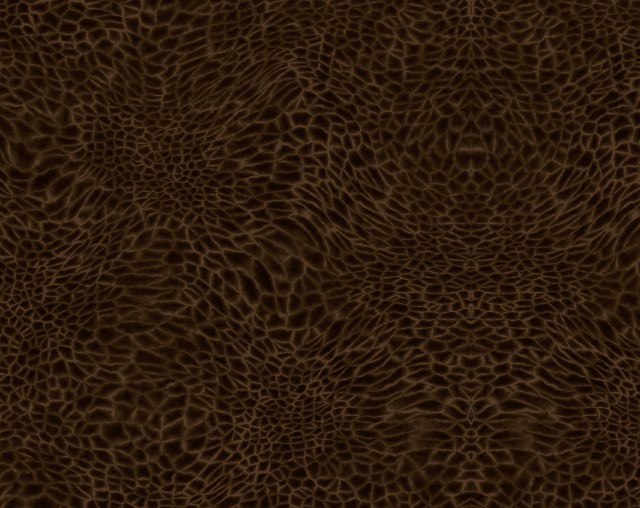
Reproduce this texture procedurally as a WebGL 1 fragment shader.

```glsl
precision highp float;
// Dark brown grained leather: small pebbles divided by thin tan ridges.
// Warped Voronoi cells give the pebbles, a coarser layer gives long creases,
// and the resulting height is shaded and mapped through a colour ramp.
uniform vec2 u_resolution;

const float MIRROR_AXIS = 0.736;            // fold line, share of the width
const vec2 PEBBLE_FREQ = vec2(35.0, 50.0);  // pebbles per canvas height
const vec2 CREASE_FREQ = vec2(8.0, 15.0);

const vec3 PIT = vec3(0.065, 0.025, 0.006);
const vec3 SHADOW = vec3(0.10, 0.04, 0.01);
const vec3 UMBER = vec3(0.14, 0.07, 0.02);
const vec3 BROWN = vec3(0.18, 0.11, 0.04);
const vec3 OCHRE = vec3(0.22, 0.14, 0.06);
const vec3 TAUPE = vec3(0.24, 0.17, 0.11);
const vec3 TAN = vec3(0.32, 0.22, 0.135);

vec2 hash2(vec2 p) {
  vec3 q = fract(p.xyx * vec3(0.1031, 0.1030, 0.0973));
  q += dot(q, q.yzx + 33.33);
  return fract((q.xx + q.yz) * q.zy);
}

float noise(vec2 p) {
  vec2 i = floor(p);
  vec2 f = fract(p);
  f = f * f * (3.0 - 2.0 * f);
  float low = mix(hash2(i).x, hash2(i + vec2(1.0, 0.0)).x, f.x);
  float high = mix(hash2(i + vec2(0.0, 1.0)).x, hash2(i + 1.0).x, f.x);
  return mix(low, high, f.y);
}

// Signed noise displacement that bends the grain direction.
vec2 bend(vec2 p, float freq, float amount) {
  vec2 q = p * freq;
  return amount * (2.0 * vec2(noise(q + 17.3), noise(q + 61.7)) - 1.0);
}

vec2 site(vec2 cell, float jitter) {
  return 0.5 + jitter * (hash2(cell + 200.0) - 0.5);
}

// x: distance to the nearest cell border, yz: vector to the cell centre.
vec3 voronoi(vec2 p, float jitter) {
  vec2 base = floor(p);
  vec2 f = fract(p);
  vec2 nearCell = vec2(0.0);
  vec2 toCentre = vec2(0.0);
  float best = 8.0;
  for (int j = -1; j <= 1; j++) {
    for (int i = -1; i <= 1; i++) {
      vec2 cell = vec2(float(i), float(j));
      vec2 r = cell + site(base + cell, jitter) - f;
      float d = dot(r, r);
      if (d < best) {
        best = d;
        toCentre = r;
        nearCell = cell;
      }
    }
  }
  float border = 8.0;
  for (int j = -2; j <= 2; j++) {
    for (int i = -2; i <= 2; i++) {
      vec2 cell = nearCell + vec2(float(i), float(j));
      vec2 r = cell + site(base + cell, jitter) - f;
      vec2 across = r - toCentre;
      if (dot(across, across) > 0.0001) {
        border = min(border, dot(0.5 * (toCentre + r), normalize(across)));
      }
    }
  }
  return vec3(border, toCentre);
}

// Colour ramp whose stops follow the area covered by each tone.
vec3 leatherColor(float tone) {
  vec3 c = mix(PIT, SHADOW, smoothstep(-0.12, 0.10, tone));
  c = mix(c, UMBER, smoothstep(0.10, 0.31, tone));
  c = mix(c, BROWN, smoothstep(0.31, 0.54, tone));
  c = mix(c, OCHRE, smoothstep(0.54, 0.73, tone));
  c = mix(c, TAUPE, smoothstep(0.73, 0.86, tone));
  return mix(c, TAN, smoothstep(0.86, 1.05, tone));
}

void main() {
  vec2 uv = gl_FragCoord.xy / u_resolution.y;
  float axis = MIRROR_AXIS * u_resolution.x / u_resolution.y;
  vec2 p = vec2(axis - abs(uv.x - axis), uv.y) + 1.0;

  // Broad bends turn the rows, small ones make the borders uneven.
  vec2 skin = p + bend(p, 4.0, 0.075) + bend(p, 11.0, 0.016);
  skin += bend(p, 75.0, 0.0022);

  // Pebbles: bright borders, floors shaded below the upper ridge.
  vec3 pebble = voronoi(skin * PEBBLE_FREQ, 0.9);
  float rise = clamp(1.0 - 2.1 * pebble.x, 0.0, 1.0);
  float ridge = rise * rise;
  float ridgeStrength = mix(0.72, 1.12, noise(p * 38.0 + 5.0));
  float tone = ridge * ridgeStrength;
  tone += 0.38 * (1.0 - ridge) * dot(pebble.yz, vec2(0.35, 0.94));

  // Long creases link the borders into wandering lines.
  vec2 creaseSpace = skin + bend(p, 24.0, 0.008);
  float crease = voronoi(creaseSpace * CREASE_FREQ + 9.0, 1.0).x;
  tone += 0.30 * exp(-pow(crease / 0.075, 2.0)) * (0.35 + 0.65 * ridge);

  // Patches of stronger and weaker relief, then fine pores.
  float relief = mix(0.72, 1.22, noise(p * 5.5 + 31.0));
  tone = 0.44 + (tone - 0.44) * relief;
  tone += 0.16 * (noise(p * 14.0 + 3.0) - 0.5);
  tone += 0.26 * (noise(p * 170.0) - 0.5);

  gl_FragColor = vec4(leatherColor(tone), 1.0);
}
```
